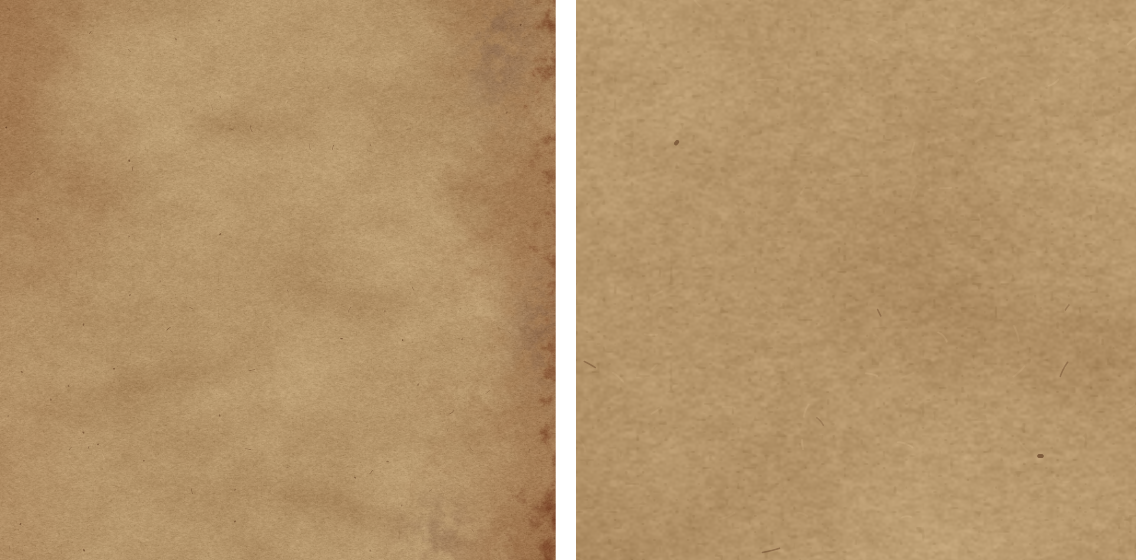
Left: the whole. Right: its middle third, enlarged.
A Shadertoy shader for this texture:

```glsl
const vec3 PAPER_DARK = vec3(0.595, 0.450, 0.290);
const vec3 PAPER_LIGHT = vec3(0.775, 0.662, 0.490);
const vec3 TAN_STAIN = vec3(0.590, 0.410, 0.260);
const vec3 RUST = vec3(0.400, 0.165, 0.070);
const vec3 PLUM_STAIN = vec3(0.470, 0.335, 0.265);
const vec3 FLECK = vec3(0.380, 0.235, 0.130);
const vec3 MARGIN = vec3(1.0, 1.0, 0.99);

float hash(vec2 cell) {
    vec3 p = fract(cell.xyx * 0.1031);
    p += dot(p, p.yzx + 33.33);
    return fract((p.x + p.y) * p.z);
}

float noise(vec2 p) {
    vec2 cell = floor(p);
    vec2 f = fract(p);
    f = f * f * (3.0 - 2.0 * f);
    float low = mix(hash(cell), hash(cell + vec2(1, 0)), f.x);
    float high = mix(hash(cell + vec2(0, 1)), hash(cell + vec2(1, 1)), f.x);
    return mix(low, high, f.y);
}

// Fractal noise centred on zero
float fbm(vec2 p, int octaves) {
    float sum = 0.0;
    float amplitude = 0.5;
    for (int i = 0; i < octaves; i++) {
        sum += amplitude * (noise(p) - 0.5);
        p = mat2(1.62, 1.18, -1.18, 1.62) * p + 17.3;
        amplitude *= 0.55;
    }
    return sum;
}

// Soft tilted ellipse
float smudge(vec2 uv, vec2 centre, vec2 size, float slope) {
    vec2 d = uv - centre;
    d.y -= slope * d.x;
    d /= size;
    return exp(-dot(d, d));
}

// One bent hair or speck per occupied cell
float fibres(vec2 uv, float cells, float density, float reach, float width, float seed) {
    vec2 p = uv * cells;
    vec2 cell = floor(p) + seed;
    vec2 jitter = vec2(hash(cell + 3.1), hash(cell + 7.7)) - 0.5;
    vec2 local = fract(p) - 0.5 - 0.3 * jitter;
    float angle = 6.2832 * hash(cell + 11.9);
    vec2 dir = vec2(cos(angle), sin(angle));
    float along = dot(local, dir);
    float across = dot(local, vec2(-dir.y, dir.x));
    across += (hash(cell + 23.3) - 0.5) * 3.0 * along * along;
    float halfLength = reach * (0.3 + 0.7 * hash(cell + 31.7));
    float d = length(vec2(max(abs(along) - halfLength, 0.0), across)) / cells;
    float pixel = 1.0 / iResolution.y;
    float ink = 1.0 - smoothstep(width - 0.5 * pixel, width + 0.7 * pixel, d);
    return ink * step(hash(cell), density) * (0.25 + 0.75 * hash(cell + 41.0));
}

// Broad cloudy tone, 0 dark to 1 light
float paperTone(vec2 uv) {
    vec2 warped = uv + 0.05 * vec2(fbm(uv * 5.0, 3), fbm(uv * 5.0 + 40.0, 3));
    float tone = 0.68 + 0.55 * fbm(warped * vec2(3.5, 6.0) + 5.0, 5);
    tone += 0.32 * fbm(uv * vec2(13.0, 18.0) + 9.0, 5);
    tone -= 0.27 * smudge(warped, vec2(0.43, 0.775), vec2(0.09, 0.03), -0.1);
    tone -= 0.27 * smudge(warped, vec2(0.27, 0.32), vec2(0.16, 0.035), 0.2);
    tone -= 0.22 * smudge(warped, vec2(0.62, 0.09), vec2(0.17, 0.035), -0.15);
    tone -= 0.13 * smudge(warped, vec2(0.68, 0.47), vec2(0.16, 0.03), 0.0);
    return tone;
}

// Felted grain: crisp grit, short tilted streaks and sparse dark pits
float paperGrain(vec2 uv) {
    float grit = noise(uv * 512.0 + 0.5) - 0.5;
    float rising = noise(mat2(0.97, 0.24, -0.24, 0.97) * uv * vec2(240.0, 500.0)) - 0.5;
    float falling = noise(mat2(0.97, -0.24, 0.24, 0.97) * uv * vec2(210.0, 470.0) + 90.0) - 0.5;
    float felt = fbm(uv * vec2(90.0, 140.0) + 60.0, 3);
    float pits = smoothstep(0.80, 1.0, noise(uv * vec2(300.0, 420.0) + 150.0));
    return 0.038 * grit + 0.036 * (rising + falling) + 0.04 * felt - 0.04 * pits;
}

vec3 stainEdges(vec3 color, vec2 uv) {
    float cloud = fbm(uv * vec2(6.0, 5.0) + 80.0, 5);
    float mottle = fbm(uv * 45.0 + 21.0, 5);
    float right = 1.0 - uv.x;
    float blotch = smoothstep(-0.20, 0.20, mottle + 0.6 * cloud);

    // Wide tan fading on both sides
    float leftStain = smoothstep(0.30, -0.12, uv.x + 0.28 * cloud + 0.10 * mottle);
    leftStain *= mix(0.30, 0.70, smoothstep(0.35, 0.65, uv.y));
    float rightStain = smoothstep(0.28, -0.04, right + 0.25 * cloud + 0.16 * mottle);
    float cornerStain = smudge(uv, vec2(0.95, 0.0), vec2(0.20, 0.14), 0.2) * blotch;
    float tan = leftStain + 0.65 * rightStain + 0.5 * cornerStain;
    color = mix(color, TAN_STAIN, clamp(tan, 0.0, 0.80));

    // Greyish plum blotches
    float plum = smudge(uv, vec2(0.89, 0.92), vec2(0.06, 0.12), 0.0)
               + smudge(uv, vec2(0.98, 0.41), vec2(0.06, 0.10), 0.0)
               + 0.6 * smudge(uv, vec2(0.78, 0.05), vec2(0.06, 0.06), 0.0);
    color = mix(color, PLUM_STAIN, 0.45 * plum * blotch);

    // Rust crust, heaviest in the lower corner
    float ends = smoothstep(0.28, 0.0, uv.y) + 0.5 * smoothstep(0.7, 1.0, uv.y);
    float reach = 0.025 + 0.06 * ends;
    float rust = smoothstep(reach, -0.025, right + 0.16 * mottle + 0.05 * cloud);
    return mix(color, RUST, (0.35 + 0.4 * min(ends, 1.0)) * rust);
}

void mainImage(out vec4 fragColor, in vec2 fragCoord) {
    vec2 uv = fragCoord / iResolution.xy;
    vec3 color = mix(PAPER_DARK, PAPER_LIGHT, paperTone(uv));
    color = stainEdges(color, uv) + paperGrain(uv);

    // Pale hairs, dark hairs and round specks
    color += 0.04 * fibres(uv, 46.0, 0.20, 0.22, 0.0005, 200.0);
    color = mix(color, FLECK, 0.55 * fibres(uv, 28.0, 0.06, 0.16, 0.0004, 0.0));
    color = mix(color, FLECK, 0.75 * fibres(uv, 37.0, 0.03, 0.03, 0.0011, 400.0));

    // Bare margin along the right side
    float pixel = 1.0 / iResolution.x;
    color = mix(color, MARGIN, smoothstep(-0.5 * pixel, 0.5 * pixel, uv.x - 0.9922));
    fragColor = vec4(clamp(color, 0.0, 1.0), 1.0);
}
```
